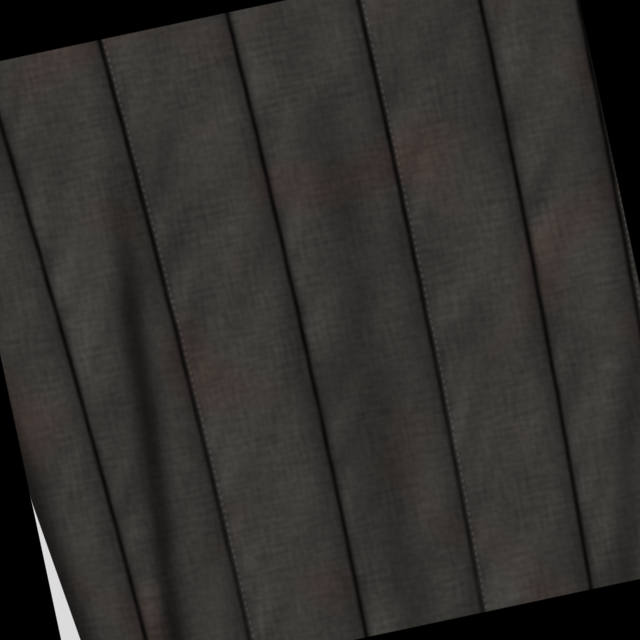
A Shadertoy shader for this texture:

```glsl
// A tilted square of dark woven cloth on black, divided by six leaning seams.
// Seams come from one polynomial in a loop; folds, puckers, wear and the
// slubby weave are Gaussian bands and stretched gradient noise.

const float TILT = 0.21;            // rotation of the cloth, radians
const float HALF_SIDE = 0.5;        // half the side of the cloth
const int SEAM_COUNT = 6;
const float SEAM_WIDTH = 0.0038;
const float STITCH_OFFSET = 0.0065;
const float STITCH_RATE = 95.0;     // stitches per canvas height
const float WEAVE_FINE = 150.0;     // noise cells across a thread
const float WEAVE_LONG = 22.0;      // noise cells along a thread
const vec3 CLOTH = vec3(0.229, 0.221, 0.209);
const vec3 RUST = vec3(0.020, -0.006, -0.008);
const vec3 SEAM_DARK = vec3(0.025, 0.024, 0.022);
const vec3 BACKING = vec3(0.86);
const vec3 BACKGROUND = vec3(0.0);

vec2 gradientAt(vec2 cell) {
    vec3 h = fract(cell.xyx * vec3(0.1031, 0.1030, 0.0973));
    h += dot(h, h.yzx + 33.33);
    float angle = 6.28318 * fract((h.x + h.y) * h.z);
    return vec2(cos(angle), sin(angle));
}

// Gradient noise, roughly -0.7 to 0.7
float noise(vec2 p) {
    vec2 i = floor(p), f = fract(p);
    vec2 w = f * f * f * (f * (f * 6.0 - 15.0) + 10.0);
    vec2 e = vec2(1.0, 0.0);
    float low = mix(dot(gradientAt(i), f), dot(gradientAt(i + e), f - e), w.x);
    float high = mix(dot(gradientAt(i + e.yx), f - e.yx),
                     dot(gradientAt(i + e.xx), f - e.xx), w.x);
    return mix(low, high, w.y);
}

float bell(float x, float width) {
    return exp(-x * x / (width * width));
}

// Seams crowd toward the sides, fan out upward and bow slightly
float seamX(float index, float y) {
    float t = index - 2.5;
    float base = 0.067 + 0.1956 * t - 0.003 * t * t * (1.0 + t);
    float lean = 0.019 * (t - 0.15 * t * t);
    return base + lean * y - 0.024 * y * y;
}

// Threads in both directions, with broken slubs and fine grain
float weave(vec2 p) {
    float warp = noise(p * vec2(WEAVE_FINE, WEAVE_LONG));
    float weft = noise(p * vec2(WEAVE_LONG, WEAVE_FINE) + 37.0);
    float grain = noise(p * 115.0 + 71.0);
    float patches = 0.75 + 0.6 * noise(p * 13.0 + 5.0);
    return (0.13 * warp + 0.15 * weft) * patches + 0.10 * grain;
}

// Long soft folds and slanted creases, as a brightness factor
float foldShade(vec2 p) {
    float sway = 0.012 * noise(vec2(2.0, p.y * 4.0));
    float deep = bell(p.x + 0.291 - 0.075 * p.y + sway, 0.021);
    deep *= smoothstep(0.42, 0.0, p.y);
    float broad = bell(p.x - 0.064 - 0.04 * p.y + sway, 0.038);
    broad *= smoothstep(0.42, 0.1, p.y);
    float side = bell(p.x - 0.428 - 0.22 * (p.y + 0.3), 0.022);
    side *= smoothstep(-0.05, -0.25, p.y);
    vec2 slant = mat2(0.85, 0.53, -0.53, 0.85) * p;
    float crease = noise(slant * vec2(17.0, 6.0) + 11.0);
    float drape = noise(p * vec2(9.0, 2.5) + 3.0);
    float shade = 1.0 + 0.15 * crease + 0.12 * drape;
    return shade * (1.0 - 0.52 * deep) * (1.0 - 0.24 * broad) * (1.0 - 0.25 * side);
}

vec3 addSeams(vec3 color, vec2 p) {
    for (int i = 0; i < SEAM_COUNT; i++) {
        float index = float(i);
        float stitched = mod(index, 2.0);
        float d = p.x - seamX(index, p.y) - 0.0012 * noise(vec2(index * 9.0, p.y * 18.0));

        // Soft shadow on the left and pucker on the right
        color *= 1.0 - 0.24 * bell(d, d < 0.0 ? 0.026 : 0.010);
        float pucker = noise(vec2(d * 12.0 + index * 7.0, (p.y - d * 1.4) * 15.0));
        color *= 1.0 + 0.32 * pucker * smoothstep(0.0, 0.012, d) * bell(d, 0.055);

        // Dark groove, worn thinner toward the bottom
        float fade = smoothstep(-0.55, 0.3, p.y);
        float wear = 0.9 + 0.25 * noise(vec2(index * 5.0, p.y * 25.0));
        float groove = mix(0.90 - 0.32 * stitched, 0.95, fade) * wear;
        color = mix(color, SEAM_DARK, groove * bell(d, SEAM_WIDTH));

        // Pale dotted stitches beside alternate seams
        float dots = 0.5 + 0.5 * sin(6.28318 * STITCH_RATE * p.y);
        color += 0.075 * stitched * dots * bell(d - STITCH_OFFSET, 0.002);
    }
    return color;
}

void mainImage(out vec4 fragColor, in vec2 fragCoord) {
    float pixel = 1.0 / iResolution.y;
    vec2 centered = (fragCoord - 0.5 * iResolution.xy) * pixel;
    float c = cos(TILT), s = sin(TILT);
    vec2 p = vec2(c * centered.x + s * centered.y, c * centered.y - s * centered.x);

    // Cloth surface
    vec3 color = CLOTH + RUST * smoothstep(0.1, 0.55, noise(p * 7.0 + 19.0));
    color *= foldShade(p) * (1.0 + weave(p));
    color = addSeams(color, p);

    // Lower left hem, curling away from a pale backing
    float hem = p.x + HALF_SIDE + 0.13 * (p.y + 0.18);
    color *= 1.0 - 0.5 * bell(max(hem, 0.0), 0.025) * smoothstep(0.15, -0.15, p.y);
    color = mix(BACKING, color, smoothstep(-pixel, pixel, hem));

    // Square outline
    float outside = max(abs(p.x), abs(p.y)) - HALF_SIDE;
    color = mix(color, BACKGROUND, smoothstep(-pixel, pixel, outside));
    fragColor = vec4(clamp(color, 0.0, 1.0), 1.0);
}
```
